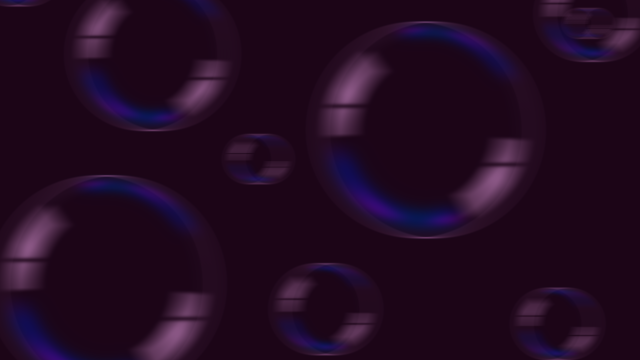
Give the GLSL for this background, as a WebGL 2 fragment shader.

```glsl
#version 300 es
precision highp float;

uniform vec2 u_resolution;
out vec4 outColor;

// Lengths are in canvas heights, angles in degrees
const int BUBBLE_COUNT = 9;
const int BLUR_STEPS = 32;
const float BLUR_REACH = 0.034;
const float RIM_WIDTH = 0.003;
const float SHELL_INNER = 0.88;
const vec2 PANE_RADII = vec2(0.67, 0.91);
const float PANE_HALF_ANGLE = 29.0;

const vec3 BACKGROUND = vec3(0.108, 0.020, 0.092);
const vec3 SHELL = vec3(0.30, 0.17, 0.31);
const vec3 RIM = vec3(0.72, 0.42, 0.66);
const vec3 PANE = vec3(0.58, 0.37, 0.56);
const vec3 BLUE = vec3(0.045, 0.055, 0.42);
const vec3 PURPLE = vec3(0.34, 0.03, 0.60);
const vec3 TEAL = vec3(0.0, 0.12, 0.30);

// Centre and radius of each bubble
const vec3 BUBBLES[BUBBLE_COUNT] = vec3[](
  vec3(1.183, 0.639, 0.300), vec3(0.296, 0.211, 0.301),
  vec3(0.424, 0.850, 0.213), vec3(0.718, 0.558, 0.069),
  vec3(1.646, 0.961, 0.132), vec3(0.905, 0.141, 0.127),
  vec3(1.549, 0.100, 0.100), vec3(0.051, 1.081, 0.098),
  vec3(1.634, 0.935, 0.042));

float band(float x, float low, float high, float soft) {
  return smoothstep(low - soft, low + soft, x)
       * (1.0 - smoothstep(high - soft, high + soft, x));
}

float bell(float x, float middle, float width) {
  float d = (x - middle) / width;
  return exp(-d * d);
}

// Curved window reflection, split by a horizontal bar
float windowPane(vec2 q, float radius, float angle, float middle, float barY) {
  float turn = abs(angle - middle);
  float body = band(radius, PANE_RADII.x, PANE_RADII.y, 0.025);
  float ends = 1.0 - smoothstep(PANE_HALF_ANGLE - 2.0, PANE_HALF_ANGLE + 2.0, turn);
  float bar = 1.0 - 0.75 * bell(q.y, barY, 0.025);
  float shade = 0.95 - 0.5 * turn / PANE_HALF_ANGLE;
  return body * ends * bar * shade;
}

// Iridescent arc: colour in rgb, coverage in a
vec4 film(float radius, float along, float middle, float width) {
  float ends = smoothstep(0.0, 0.2, along) * (1.0 - smoothstep(0.85, 1.0, along));
  float wave = 0.5 + 0.5 * cos(12.566 * (along - 0.45));
  float purple = wave * bell(radius, middle + 0.03, width * 0.5);
  vec3 color = mix(BLUE, TEAL, 0.75 * (1.0 - wave) * smoothstep(0.35, 0.6, along));
  color = mix(color, TEAL, 0.6 * smoothstep(0.5, 1.5, abs(radius - middle) / width));
  return vec4(mix(color, PURPLE, purple), ends * bell(radius, middle, width));
}

vec3 addBubble(vec3 color, vec2 p, vec3 bubble, float pixel) {
  vec2 q = (p - bubble.xy) / bubble.z;
  float radius = length(q);
  float soft = pixel / bubble.z;
  if (radius > 1.0 + 2.0 * soft) return color;
  float angle = mod(degrees(atan(q.y, q.x)), 360.0);

  // Shell and rim
  float shell = band(radius, SHELL_INNER, 1.0, soft);
  color = mix(color, SHELL, 0.13 * shell);
  float rimDistance = abs(radius - 1.0) * bubble.z;
  float rim = 1.0 - smoothstep(0.0, RIM_WIDTH + 0.5 * pixel, rimDistance);
  color = mix(color, RIM, 0.55 * rim);

  // Coloured film below and above
  vec4 lower = film(radius, (angle - 184.0) / 114.0, 0.83, 0.105);
  vec4 upper = film(radius, (angle - 25.0) / 84.0, 0.91, 0.07);
  color = mix(color, lower.rgb, 0.92 * lower.a);
  color = mix(color, upper.rgb, 0.75 * upper.a);

  // Window reflections on opposite sides
  float panes = windowPane(q, radius, angle, 155.0, 0.22)
              + windowPane(q, radius, angle, 325.0, -0.32);
  return mix(color, PANE, panes);
}

void main() {
  vec2 p = gl_FragCoord.xy / u_resolution.y;
  float pixel = 1.0 / u_resolution.y;
  vec3 total = vec3(0.0);

  // Average along a horizontal streak
  for (int s = 0; s < BLUR_STEPS; s++) {
    float offset = (float(s) + 0.5) / float(BLUR_STEPS) * 2.0 - 1.0;
    vec2 samplePoint = p + vec2(offset * BLUR_REACH, 0.0);
    vec3 color = BACKGROUND;
    for (int i = 0; i < BUBBLE_COUNT; i++) {
      color = addBubble(color, samplePoint, BUBBLES[i], pixel);
    }
    total += color;
  }
  outColor = vec4(total / float(BLUR_STEPS), 1.0);
}
```
